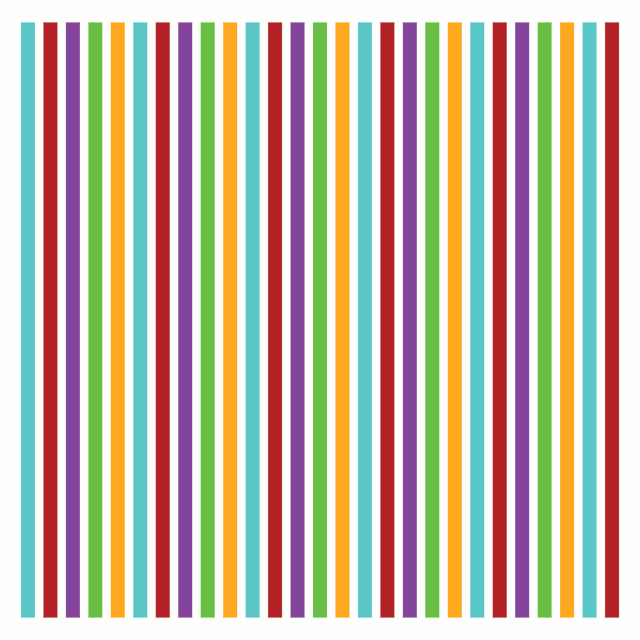
Reproduce this pattern procedurally as a Shadertoy shader.

```glsl
// Vertical stripes cycling through five bright colours on a white ground, with a plain margin.
#define STRIPE_COUNT 27.0
#define STRIPE_PITCH 0.0351
#define STRIPE_WIDTH 0.0218
#define STRIPE_HEIGHT 0.930
#define EDGE_SOFTNESS 0.0020
#define GROUND vec3(0.996, 0.996, 0.994)
#define TEAL   vec3(0.357, 0.777, 0.780)
#define RED    vec3(0.698, 0.134, 0.143)
#define PURPLE vec3(0.510, 0.272, 0.608)
#define GREEN  vec3(0.413, 0.745, 0.268)
#define ORANGE vec3(0.992, 0.657, 0.116)

// Signed distance to a centred box
float boxDistance(vec2 p, vec2 halfSize) {
    vec2 d = abs(p) - halfSize;
    return length(max(d, 0.0)) + min(max(d.x, d.y), 0.0);
}

vec3 stripeColour(int index) {
    vec3 palette[5] = vec3[5](TEAL, RED, PURPLE, GREEN, ORANGE);
    return palette[index % 5];
}

void mainImage(out vec4 fragColor, in vec2 fragCoord) {
    vec2 p = fragCoord / iResolution.xy - 0.5;

    // Nearest stripe, limited to the finite row
    float lastStripe = STRIPE_COUNT - 1.0;
    float stripe = clamp(round(p.x / STRIPE_PITCH + 0.5 * lastStripe), 0.0, lastStripe);
    float stripeCentre = (stripe - 0.5 * lastStripe) * STRIPE_PITCH;

    // Soft-edged coverage of that stripe
    vec2 local = vec2(p.x - stripeCentre, p.y);
    float dist = boxDistance(local, 0.5 * vec2(STRIPE_WIDTH, STRIPE_HEIGHT));
    float edge = 0.5 * max(EDGE_SOFTNESS, 1.5 / min(iResolution.x, iResolution.y));
    float coverage = 1.0 - smoothstep(-edge, edge, dist);

    fragColor = vec4(mix(GROUND, stripeColour(int(stripe)), coverage), 1.0);
}
```
